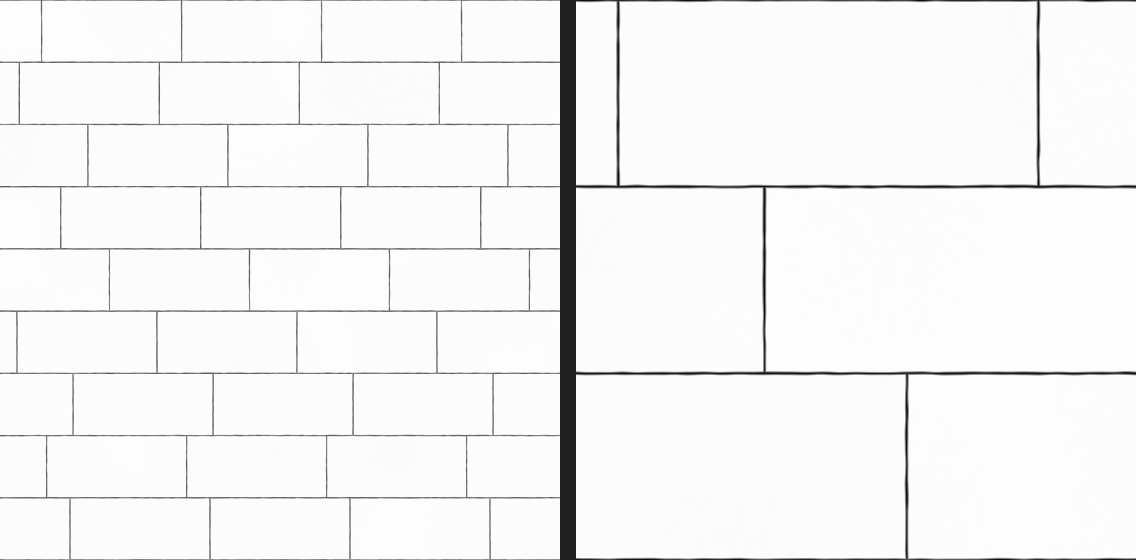
Left, the full canvas; right, a detail of the centre.
This pattern is drawn by a Shadertoy shader. Its source:

```glsl
// White running-bond tiles with staggered joints and thin, slightly uneven dark seams.

const vec2  TILE_COUNT    = vec2(4.0, 9.0);   // repeats across and down
const float SEAM_WIDTH    = 0.00145;          // in canvas heights
const float SEAM_SOFTNESS = 0.0007;           // blur of the seam edge
const float WIDTH_VARY    = 0.18;             // relative change of seam width
const float WOBBLE        = 0.0004;           // sideways drift of a seam
const float WOBBLE_FREQ   = 100.0;
const float MOTTLE_FREQ   = 9.0;
const float MOTTLE_AMOUNT = 0.007;
const float GRAIN_FREQ    = 260.0;
const float GRAIN_AMOUNT  = 0.003;
const float TILE_VARY     = 0.002;            // tone change from tile to tile
const vec3  TILE_COLOR    = vec3(0.989);
const vec3  SEAM_COLOR    = vec3(0.060);

// Joint position of each course, bottom to top, in tile widths
const float COURSE_SHIFT[9] = float[9](
    0.500, 0.333, 0.522, 0.121, 0.782, 0.434, 0.628, 0.138, 0.297);

float hash(vec2 p) {
    vec3 q = fract(vec3(p.xyx) * 0.1031);
    q += dot(q, q.yzx + 33.33);
    return fract((q.x + q.y) * q.z);
}

float noise(vec2 p) {
    vec2 cell = floor(p), f = fract(p);
    f = f * f * (3.0 - 2.0 * f);
    return mix(mix(hash(cell), hash(cell + vec2(1, 0)), f.x),
               mix(hash(cell + vec2(0, 1)), hash(cell + vec2(1, 1)), f.x), f.y);
}

// Share of the filter width covered by a hand-drawn seam
float seamCoverage(float dist, float along, float seed, float filterWidth) {
    float drift = noise(vec2(along * WOBBLE_FREQ, seed)) - 0.5;
    float swell = noise(vec2(along * WOBBLE_FREQ * 1.3, seed + 100.0)) - 0.5;
    float halfWidth = 0.5 * SEAM_WIDTH * (1.0 + 2.0 * WIDTH_VARY * swell);
    float d = dist + WOBBLE * drift;
    float reach = 0.5 * filterWidth;
    float covered = min(d + reach, halfWidth) - max(d - reach, -halfWidth);
    return clamp(covered / filterWidth, 0.0, 1.0);
}

void mainImage(out vec4 fragColor, in vec2 fragCoord) {
    float pixel = 1.0 / iResolution.y;
    float filterWidth = pixel + SEAM_SOFTNESS;
    vec2 pos = fragCoord * pixel;

    // Staggered tile grid
    vec2 grid = pos * TILE_COUNT;
    float course = floor(grid.y);
    grid.x -= COURSE_SHIFT[int(mod(course, TILE_COUNT.y))];
    vec2 tile = floor(grid);

    // Signed distance to the nearest joint and bed seam, in canvas units
    vec2 nearest = floor(grid + 0.5);
    vec2 dist = (grid - nearest) / TILE_COUNT;
    float joint = seamCoverage(dist.x, pos.y, 40.0 + course * 7.0 + nearest.x, filterWidth);
    float bed = seamCoverage(dist.y, pos.x, nearest.y, filterWidth);

    // Faint tone of the tile face
    float tone = TILE_VARY * (hash(tile + 17.0) - 0.5);
    tone += MOTTLE_AMOUNT * (noise(pos * MOTTLE_FREQ + tile * 5.3 + 50.0) - 0.5);
    tone += GRAIN_AMOUNT * (noise(pos * GRAIN_FREQ) - 0.5);

    vec3 color = mix(TILE_COLOR + tone, SEAM_COLOR, max(joint, bed));
    fragColor = vec4(color, 1.0);
}
```
